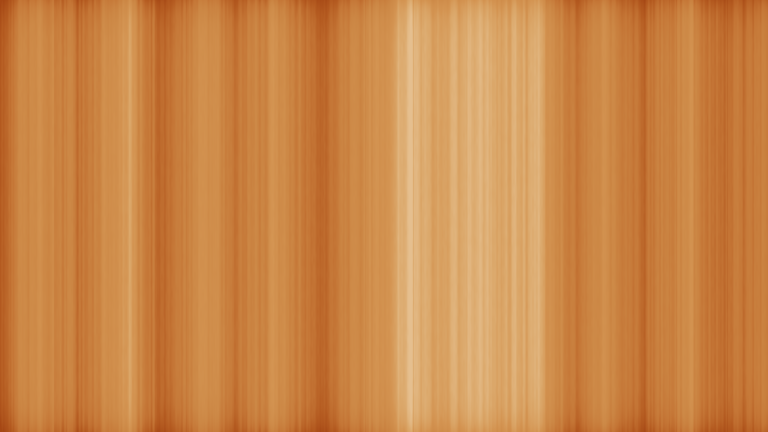
This texture is drawn by a Shadertoy shader. Its source:

```glsl
// Warm wood veneer: straight vertical streaks from pale honey to burnt orange.
// Broad bands, layered 1D noise and thin fibres form one tone value, which
// is darkened toward the borders and then looked up in a colour ramp.

const float TAU = 6.2831853;

float hash(float n) {
    return fract(sin(n * 12.9898 + 4.137) * 43758.545);
}

// Smooth 1D noise in -1..1
float noise(float x, float seed) {
    float cell = floor(x);
    float f = fract(x);
    float a = hash(cell + seed);
    float b = hash(cell + 1.0 + seed);
    return mix(a, b, f * f * (3.0 - 2.0 * f)) * 2.0 - 1.0;
}

// Soft hump around a centre
float hump(float x, float centre, float width) {
    float d = (x - centre) / width;
    return exp(-d * d);
}

// Wide bands of the board, in ramp steps
float broadBands(float x) {
    float pale = smoothstep(0.47, 0.53, x) * (1.0 - smoothstep(0.69, 0.75, x));
    float ripple = -cos(TAU * x / 0.105) * mix(0.6, -0.4, pale);
    float tone = 2.75 + ripple + 2.35 * pale;
    tone += 1.0 * hump(x, 0.155, 0.035);
    tone -= 0.95 * hump(x, 0.412, 0.028);
    tone -= 1.0 * exp(-x / 0.02) + 1.25 * exp((x - 1.0) / 0.04);
    return tone;
}

// Streaks of growing fineness and falling strength
float streaks(float x) {
    float sum = 0.0;
    float frequency = 28.0;
    float strength = 0.34;
    for (int i = 0; i < 5; i++) {
        sum += strength * noise(x * frequency, 37.0 * float(i));
        frequency *= 1.95;
        strength *= 0.96;
    }
    return sum;
}

// Rare thin lines where the noise peaks
float sparseLines(float x, float frequency, float seed) {
    return smoothstep(0.72, 1.0, noise(x * frequency, seed));
}

// Faint breaks along the fibres
float fibres(vec2 p) {
    float column = floor(p.x * 400.0);
    return noise(p.y * 55.0 + 90.0 * hash(column), column * 3.0);
}

vec3 woodRamp(float tone) {
    vec3 ramp[7] = vec3[7](
        vec3(0.65, 0.28, 0.08),
        vec3(0.71, 0.36, 0.13),
        vec3(0.77, 0.46, 0.21),
        vec3(0.80, 0.53, 0.27),
        vec3(0.83, 0.58, 0.32),
        vec3(0.86, 0.66, 0.42),
        vec3(0.90, 0.75, 0.56));
    float t = clamp(tone, 0.0, 5.999);
    int i = int(t);
    return mix(ramp[i], ramp[i + 1], fract(t));
}

void mainImage(out vec4 fragColor, in vec2 fragCoord) {
    vec2 uv = fragCoord / iResolution.xy;

    // Vertical grain
    float tone = broadBands(uv.x) + streaks(uv.x);
    tone += 0.5 * sparseLines(uv.x, 130.0, 211.0);
    tone -= 0.5 * sparseLines(uv.x, 210.0, 307.0);
    tone += 0.07 * fibres(uv);

    // Scorched top and bottom borders, uneven from streak to streak
    float border = min(uv.y, 1.0 - uv.y);
    float reach = 0.038 + 0.012 * noise(uv.x * 45.0, 401.0);
    tone -= 1.2 * exp(-border / reach);

    fragColor = vec4(woodRamp(tone), 1.0);
}
```
